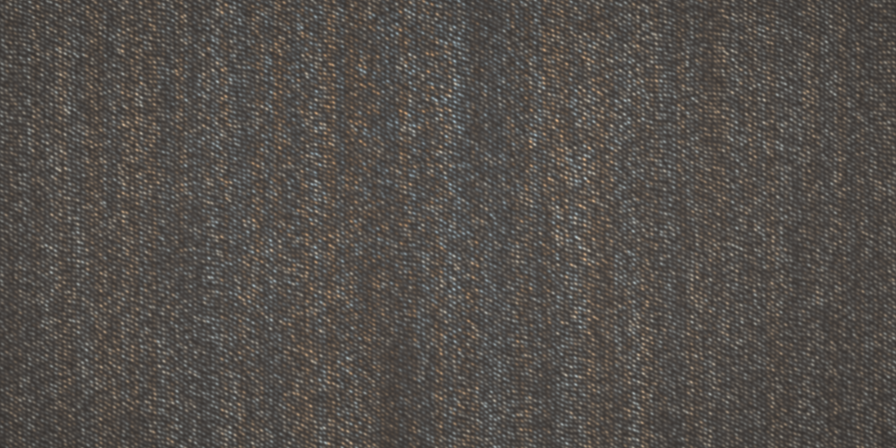
A WebGL 2 fragment shader for this texture:

```glsl
#version 300 es
precision highp float;

uniform vec2 u_resolution;
out vec4 fragColor;

// Weave layout, in units of the canvas height
const vec2  THREADS      = vec2(100.0, 96.0);   // columns and rows per unit
const float TWILL_STEP   = 0.46;                // row shift between columns
const float TWILL_WANDER = 2.4;                 // breaks up the diagonals
const vec2  FLECK_SIZE   = vec2(0.0031, 0.0048);
const vec2  FLECK_AXIS   = vec2(-0.80, 0.60);
const float FLECK_JITTER = 0.34;

// Colours and contrast
const vec3  GROUND       = vec3(0.246, 0.229, 0.219);
const vec3  PALE         = vec3(1.00, 0.97, 0.86);
const vec3  WARM         = vec3(1.19, 0.87, 0.54);
const vec3  COOL         = vec3(0.75, 0.96, 1.06);
const float FLECK_GAIN   = 0.395;
const float FLECK_FLOOR  = 0.30;
const float GRAIN        = 0.045;
const vec2  TINT_CENTRE  = vec2(0.90, 0.65);

float hash(vec2 p) {
    return fract(sin(dot(p, vec2(12.9898, 78.233))) * 43758.5453);
}

float noise(vec2 p) {
    vec2 i = floor(p), f = fract(p);
    f = f * f * (3.0 - 2.0 * f);
    vec2 e = vec2(0.0, 1.0);
    return mix(mix(hash(i), hash(i + e.yx), f.x),
               mix(hash(i + e.xy), hash(i + e.yy), f.x), f.y);
}

// Long vertical bands of stronger and weaker yarn, about 1 on average
float yarnStrength(vec2 p) {
    float wide = noise(vec2(p.x * 14.0, p.y * 1.2)) - 0.5;
    float thin = noise(vec2(p.x * 58.0 + 7.0, p.y * 2.6)) - 0.5;
    float patches = noise(p * vec2(7.0, 5.0) + 31.0) - 0.5;
    return 1.0 + 0.48 * wide + 0.46 * thin + 0.24 * patches;
}

// Yarn hue: warm and cool streaks, strongest around the tint centre
vec3 yarnColour(vec2 p, float variation) {
    float streak = noise(vec2(p.x * 50.0 + 3.0, p.y * 1.3)) - 0.5;
    float hue = 1.7 * streak + 1.4 * (variation - 0.5);
    vec2 away = (p - TINT_CENTRE) * vec2(1.2, 1.0);
    float saturation = mix(0.40, 1.0, exp(-dot(away, away) * 2.0));
    vec3 tint = hue > 0.0 ? WARM : COOL;
    return mix(PALE, tint, saturation * smoothstep(0.0, 0.6, abs(hue)));
}

// Soft slanted dash
float fleckShape(vec2 q, vec2 size) {
    vec2 across = vec2(FLECK_AXIS.y, -FLECK_AXIS.x);
    vec2 r = vec2(dot(q, across), dot(q, FLECK_AXIS)) / size;
    return exp(-dot(r, r));
}

vec3 flecks(vec2 p, float pixel) {
    vec2 size = max(FLECK_SIZE, vec2(0.75 * pixel));
    float column = floor(p.x * THREADS.x);
    vec3 sum = vec3(0.0);
    for (int i = -1; i <= 1; i++) {
        float c = column + float(i);
        float wander = noise(vec2(c * 0.16, p.y * 2.5));
        float v = p.y * THREADS.y + c * TWILL_STEP + TWILL_WANDER * wander;
        for (int j = -1; j <= 1; j++) {
            vec2 id = vec2(c, floor(v) + float(j));
            vec2 jitter = vec2(hash(id + 17.3), hash(id + 41.9)) - 0.5;
            vec2 centre = id + 0.5 + FLECK_JITTER * jitter;
            vec2 q = (vec2(p.x * THREADS.x, v) - centre) / THREADS;
            float h = hash(id + 5.7);
            float strength = FLECK_FLOOR + (1.0 - FLECK_FLOOR) * h * h;
            vec3 colour = yarnColour(p, hash(id + 63.1));
            sum += colour * strength * fleckShape(q, size);
        }
    }
    return sum;
}

void main() {
    float pixel = 1.0 / u_resolution.y;
    vec2 p = gl_FragCoord.xy * pixel;

    // Dark ground with fine fibre grain
    vec3 colour = GROUND + GRAIN * (noise(p * vec2(170.0, 150.0)) - 0.5);

    // Lit yarn on top
    colour += FLECK_GAIN * yarnStrength(p) * flecks(p, pixel);

    // Gentle fall-off of light towards the sides
    vec2 edge = gl_FragCoord.xy / u_resolution - 0.5;
    colour *= 1.04 - 0.32 * dot(edge, edge);

    fragColor = vec4(colour, 1.0);
}
```
